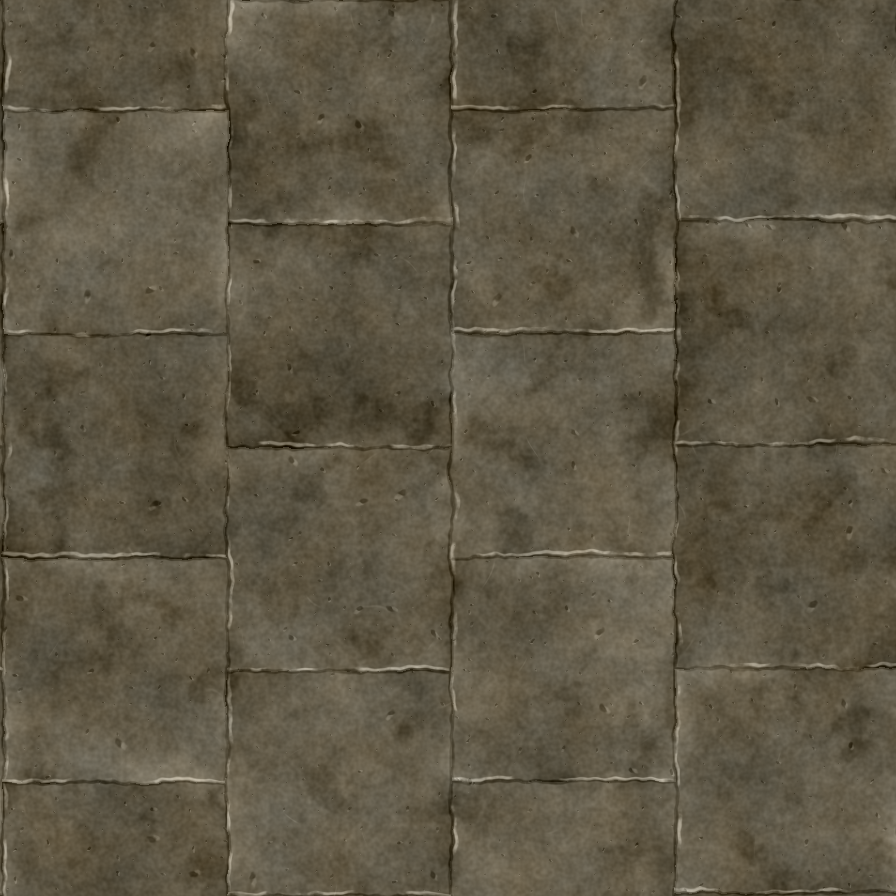
A Shadertoy shader for this texture:

```glsl
float hash(vec2 p) {
    vec3 q = fract(vec3(p.xyx) * 0.1031);
    q += dot(q, q.yzx + 33.33);
    return fract((q.x + q.y) * q.z);
}

float cornerSlope(vec2 corner, vec2 offset) {
    float angle = 6.2832 * hash(corner);
    return dot(vec2(cos(angle), sin(angle)), offset);
}

float gradientNoise(vec2 p) {
    vec2 i = floor(p), f = fract(p);
    vec2 u = f * f * f * (f * (f * 6.0 - 15.0) + 10.0);
    vec2 e = vec2(1, 0);
    return mix(mix(cornerSlope(i, f), cornerSlope(i + e, f - e), u.x),
               mix(cornerSlope(i + e.yx, f - e.yx), cornerSlope(i + 1.0, f - 1.0), u.x), u.y);
}

float fbm(vec2 p) {
    float sum = 0.0, amplitude = 1.0;
    for (int i = 0; i < 5; i++) {
        sum += amplitude * gradientNoise(p);
        p = mat2(0.8, 0.6, -0.6, 0.8) * p * 2.03 + 17.0;
        amplitude *= 0.55;
    }
    return sum;
}

// Per-axis coverage of a joint line
vec2 jointLine(vec2 signedDist, float halfWidth, float blur) {
    return 1.0 - smoothstep(halfWidth - blur, halfWidth + blur, abs(signedDist));
}

// Sparse ragged pits with a lit rim: x is shadow, y is light
vec2 chips(vec2 p, float density) {
    vec2 cell = floor(p);
    float size = mix(0.06, 0.2, pow(hash(cell + 7.1), 3.0));
    vec2 center = 0.3 + 0.4 * vec2(hash(cell + 1.3), hash(cell + 4.7));
    vec2 d = fract(p) - center;
    float angle = 3.1416 * hash(cell + 9.2);
    d = mat2(cos(angle), sin(angle), -sin(angle), cos(angle)) * d * vec2(1.0, 1.6);
    d += 0.07 * gradientNoise(p * 7.0);
    float present = step(hash(cell + 2.9), density);
    float pit = 1.0 - smoothstep(size * 0.4, size, length(d));
    float rim = 1.0 - smoothstep(size * 0.3, size * 0.9, length(d - size * 0.7));
    return present * vec2(pit, rim * (1.0 - pit));
}

void mainImage(out vec4 fragColor, in vec2 fragCoord) {
    vec2 uv = fragCoord / iResolution.xy;
    float pixel = 4.0 / iResolution.y;

    // Four columns of four tiles, alternate columns shifted by half a tile
    vec2 p = uv * 4.0 - vec2(0.015, 0.0);
    p += 0.018 * vec2(gradientNoise(uv * 22.0), gradientNoise(uv * 22.0 + 40.0));
    p += 0.012 * vec2(gradientNoise(uv * 75.0 + 9.0), gradientNoise(uv * 75.0 + 60.0));
    float column = floor(p.x);
    p.y += 0.5 * mod(column + 1.0, 2.0) + 0.03 * (hash(vec2(column, 5.0)) - 0.5);
    vec2 tile = mod(floor(p), 4.0);
    vec2 seed = 30.0 * vec2(hash(tile + 11.0), hash(tile + 23.0));
    vec2 joint = fract(p + 0.5) - 0.5;
    vec2 edge = abs(joint);

    // Cloudy stone body, different on each tile
    float mottle = fbm(uv * 9.0 + seed);
    float blotch = gradientNoise(uv * 6.0 + seed.yx);
    float grain = gradientNoise(uv * 120.0) + gradientNoise(uv * 210.0 + 31.0);
    float tone = 0.05 * (hash(tile + 3.0) - 0.5) + 0.07 * mottle + 0.05 * blotch + 0.045 * grain;
    tone += 0.045 * fbm(uv * 42.0 + seed);
    tone -= 0.07 * smoothstep(0.15, 0.6, fbm(uv * 13.0 + seed + 50.0));

    // Pale scuffs and dark grime gathered along the edges
    vec2 falloff = exp(-edge * 13.0);
    float nearEdge = max(falloff.x, falloff.y);
    float wear = fbm(uv * 7.0 + seed + 80.0);
    tone += 0.13 * nearEdge * smoothstep(-0.1, 0.6, wear);
    tone -= 0.11 * nearEdge * smoothstep(0.0, 0.6, -wear);

    // Chips and fine pits
    vec2 pits = chips(uv * 26.0, 0.3) + 0.7 * chips(uv * 58.0 + 13.0, 0.35);
    tone += 0.09 * pits.y - 0.11 * pits.x;

    // Faint hairline scratches
    float scratch = abs(gradientNoise(uv * vec2(17.0, 12.0) + seed));
    scratch = 1.0 - smoothstep(0.0, 0.025, scratch);
    tone += 0.05 * scratch * smoothstep(0.25, 0.5, gradientNoise(uv * 23.0 + 70.0));

    // Dark seam with a broken, pale mortar ridge beside it
    vec2 seam = jointLine(joint, 0.008, pixel);
    tone -= 0.15 * max(seam.x, seam.y) * (0.8 + 0.6 * gradientNoise(uv * 30.0));
    vec2 drift = vec2(gradientNoise(uv * 9.0 + 5.0), gradientNoise(uv * 9.0 + 25.0));
    vec2 ridge = jointLine(joint - 0.012 - 0.025 * drift, 0.007, pixel);
    vec2 broken = vec2(fbm(uv * 20.0 + 90.0), fbm(uv * 20.0 + 130.0) + 0.12);
    ridge *= smoothstep(-0.15, 0.4, broken);
    tone += 0.25 * max(ridge.x, ridge.y);

    vec3 stone = vec3(0.37, 0.34, 0.27) + tone;
    stone += vec3(0.018, 0.002, -0.018) * fbm(uv * 11.0 + 200.0);
    fragColor = vec4(clamp(stone, 0.0, 1.0), 1.0);
}
```
